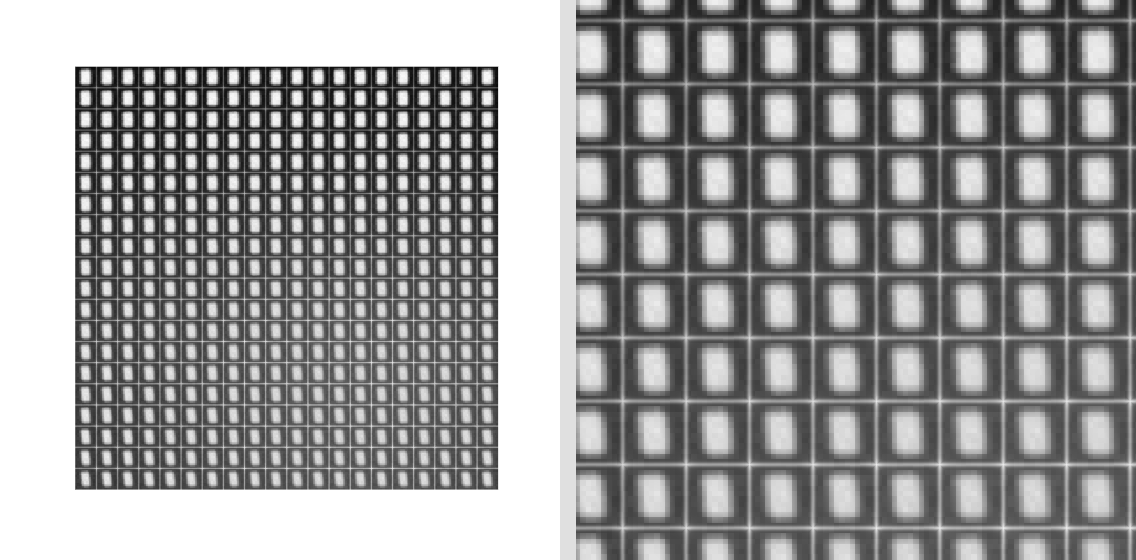
Left: the whole. Right: its middle third, enlarged.
This pattern is drawn by a WebGL 1 fragment shader. Its source:

```glsl
precision highp float;
// A square panel of 20 by 20 soft glowing windows, fading down the panel, on white.

uniform vec2 u_resolution;

#define CELLS 20.0                     // windows across and down
#define PANEL_MIN vec2(0.1345, 0.1258) // lower left corner of the panel
#define PANEL_SIZE 0.7552
#define TEXELS 12.0                    // coarse blocks per window
#define BLOCKINESS 0.65
#define WINDOW_TOP vec2(0.255, 0.355)  // half sizes in cells
#define WINDOW_BOTTOM vec2(0.195, 0.345)
#define SOFTNESS 0.115
#define LINE_WIDTH 0.036
#define GRAIN 0.09

vec2 gradientAt(vec2 cell, float period) {
    cell = mod(cell, period);
    float h = fract(sin(dot(cell, vec2(127.1, 311.7))) * 43758.5);
    return vec2(cos(h * 6.2832), sin(h * 6.2832));
}

// Gradient noise that wraps after a whole number of cells
float wrappedNoise(vec2 p, float period) {
    vec2 i = floor(p);
    vec2 f = p - i;
    vec2 w = f * f * f * (f * (f * 6.0 - 15.0) + 10.0);
    vec2 e = vec2(1.0, 0.0);
    float a = dot(gradientAt(i, period), f);
    float b = dot(gradientAt(i + e.xy, period), f - e.xy);
    float c = dot(gradientAt(i + e.yx, period), f - e.yx);
    float d = dot(gradientAt(i + e.xx, period), f - e.xx);
    return mix(mix(a, b, w.x), mix(c, d, w.x), w.y);
}

float roundedBox(vec2 p, vec2 halfSize, float radius) {
    vec2 q = abs(p) - halfSize + radius;
    return length(max(q, 0.0)) + min(max(q.x, q.y), 0.0) - radius;
}

float panelShade(vec2 panel) {
    vec2 grid = panel * CELLS;
    vec2 local = fract(grid) - 0.5;
    vec2 centre = (floor(grid) + 0.5) / CELLS;
    vec2 texel = floor(grid * TEXELS);

    // Haze lifts the dark frames toward the lower right of the middle
    float fall = 1.0 - centre.y;
    vec2 fromGlow = (centre - vec2(0.66, 0.25)) * vec2(1.5, 1.1);
    float glow = exp(-2.2 * dot(fromGlow, fromGlow));
    float haze = smoothstep(-0.1, 0.75, fall) * (0.55 + 0.45 * glow);

    // Grain mostly repeats in every window, with some that differs
    vec2 grainPos = (texel + 0.5) * 0.5;
    float grain = 0.6 * wrappedNoise(grainPos, TEXELS * 0.5)
                + 0.4 * wrappedNoise(grainPos, CELLS * TEXELS * 0.5);

    // Bright window: blocky, narrower and slightly slanted lower down
    vec2 blocky = (mod(texel, TEXELS) + 0.5) / TEXELS - 0.5;
    vec2 p = mix(local, blocky, BLOCKINESS);
    p.x += 0.01 + 0.12 * fall * p.y;
    vec2 halfSize = mix(WINDOW_TOP, WINDOW_BOTTOM, fall);
    float dist = roundedBox(p, halfSize, 0.15) + grain * 0.06;
    float window = 1.0 - smoothstep(-SOFTNESS, SOFTNESS, dist);
    float halo = exp(-6.0 * max(dist, 0.0));
    float core = mix(0.97, 0.85, haze) - 0.06 * dot(p, p) / 0.1;
    float frame = 0.03 + 0.28 * haze + 0.08 * halo;
    float shade = mix(frame, core, window) + grain * GRAIN;

    // Pale lines between windows, brightest where they cross
    vec2 toLine = (0.5 - abs(local)) / LINE_WIDTH;
    vec2 line = exp(-toLine * toLine);
    vec2 inner = step(0.5, grid) * step(grid, vec2(CELLS - 0.5));
    line *= inner;
    float lines = max(line.x, line.y) * (0.27 + 0.08 * haze);
    vec2 flare = exp(-abs(toLine) * 0.45) * inner;
    return shade + lines + 0.3 * flare.x * flare.y;
}

void main() {
    vec2 uv = gl_FragCoord.xy / u_resolution;
    vec2 panel = (uv - PANEL_MIN) / PANEL_SIZE;

    // Smooth panel border against the white margin
    vec2 edge = abs(panel - 0.5) - 0.5;
    float pixel = 1.0 / (PANEL_SIZE * min(u_resolution.x, u_resolution.y));
    float inside = 1.0 - smoothstep(-0.5 * pixel, 0.5 * pixel, max(edge.x, edge.y));

    float shade = clamp(panelShade(panel), 0.0, 1.0);
    gl_FragColor = vec4(vec3(mix(1.0, shade, inside)), 1.0);
}
```
